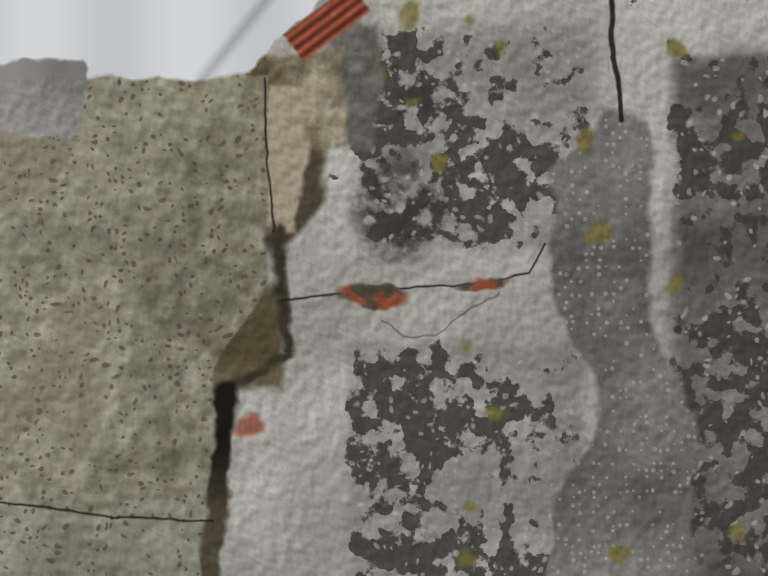
This texture is drawn by a Shadertoy shader. Its source:

```glsl
// A weathered wall: a pitted beige block on the left, a ragged open joint,
// and lichen-stained grey plaster on the right with cracks and brick.
// Noise-warped distance shapes are painted from back to front.

const vec3 SKY = vec3(.79, .80, .81);
const vec3 BLOCK = vec3(.535, .515, .45);
const vec3 PLASTER = vec3(.61, .605, .58);
const vec3 STAINED = vec3(.525, .52, .505);
const vec3 CEMENT = vec3(.395, .39, .38);
const vec3 OLD_WALL = vec3(.38, .37, .35);
const vec3 LICHEN = vec3(.235, .23, .215);
const vec3 MORTAR = vec3(.45, .42, .345);
const vec3 TONGUE = vec3(.59, .55, .475);
const vec3 RECESS = vec3(.29, .26, .21);
const vec3 SHADOW = vec3(.11, .10, .085);
const vec3 BRICK = vec3(.52, .27, .20);
const vec3 MOSS = vec3(.43, .39, .20);
const float ROUGHNESS = .045;
const float GRAIN = .3;

// Crack segments: start and end
const vec4 CRACKS[8] = vec4[](
    vec4(.455, .86, .472, .6), vec4(.486, .478, .6, .49),
    vec4(.6, .49, .92, .522), vec4(.92, .522, .946, .575),
    vec4(0, .13, .2, .1), vec4(.2, .1, .37, .097),
    vec4(1.062, 1.02, 1.062, .9), vec4(1.062, .9, 1.082, .79));

float hash(vec2 p) {
    vec3 q = fract(p.xyx * vec3(.1031, .103, .0973));
    q += dot(q, q.yzx + 33.33);
    return fract((q.x + q.y) * q.z);
}

float noise(vec2 p) {
    vec2 i = floor(p), f = fract(p);
    f *= f * (3. - 2. * f);
    return mix(mix(hash(i), hash(i + vec2(1, 0)), f.x),
               mix(hash(i + vec2(0, 1)), hash(i + 1.), f.x), f.y);
}

float fbm(vec2 p) {
    float sum = 0., amp = .533;
    for (int i = 0; i < 4; i++) {
        sum += amp * noise(p);
        p = mat2(1.6, 1.2, -1.2, 1.6) * p + 17.3;
        amp *= .5;
    }
    return sum;
}

float fill(float d, float soft) { return 1. - smoothstep(-soft, soft, d); }

// Filled box from corner to corner
float box(vec2 p, float x0, float y0, float x1, float y1, float soft) {
    vec2 d = max(vec2(x0, y0) - p, p - vec2(x1, y1));
    return fill(max(d.x, d.y), soft);
}

float oval(vec2 p, float x, float y, float rx, float ry) {
    return (length((p - vec2(x, y)) / vec2(rx, ry)) - 1.) * ry;
}

float seg(vec2 p, vec4 s) {
    vec2 d = s.zw - s.xy;
    p -= s.xy;
    return length(p - d * clamp(dot(p, d) / dot(d, d), 0., 1.));
}

// Round flecks, one jittered candidate in each cell
float flecks(vec2 p, float freq, float share) {
    p *= freq;
    vec2 i = floor(p), c = .3 + .4 * vec2(hash(i + 3.1), hash(i + 71.7));
    float r = .15 + .2 * hash(i + 19.);
    return step(hash(i + 41.), share) * fill(length(p - i - c) - r, .14);
}

void mainImage(out vec4 fragColor, in vec2 fragCoord) {
    vec2 p = fragCoord / iResolution.y;
    vec2 w = p + ROUGHNESS * (vec2(fbm(p * 14.), fbm(p * 14. + 50.)) - .5);
    float broad = fbm(p * 7. + 5.) - .5;
    float blot = fbm(p * 42.) - .5;
    float grain = fbm(p * 75.) - fbm(p * 75. + vec2(-.4, .6));

    // Plaster with stained panels
    float panels = max(box(w, .62, .56, 1.03, .96, .02), box(w, .6, -.1, 1.01, .405, .015));
    float strip = box(w, 1.17, -.1, 1.5, .91, .02);
    vec3 col = mix(PLASTER, STAINED, panels) + .22 * broad;
    col = mix(col, OLD_WALL + .3 * broad, strip);

    // Lichen clumps, denser to the left, and two solid stains
    float dense = panels * (1.07 - .25 * smoothstep(.65, .95, p.x));
    dense = max(dense, .92 * strip);
    float growth = blot + .7 * broad - mix(.42, -.01, dense);
    col = mix(col, LICHEN, .88 * smoothstep(-.03, .09, growth));
    float solid = max(fill(oval(w, .69, .64, .075, .085), .04), fill(oval(w, .73, .83, .04, .035), .02));
    col = mix(col, LICHEN, solid * smoothstep(-.22, .1, blot));
    col = mix(col, PLASTER, .65 * flecks(w, 65., .16) * max(panels, strip));

    // Smooth cement repair and moss spots
    float left = .955 + .085 * exp(-pow(abs(p.y - .3) / .13, 2.)) + .09 * smoothstep(.68, .8, p.y);
    float right = 1.2 - .07 * smoothstep(.25, .5, p.y);
    float repair = box(w, left, -.1, right, .8, .008);
    col = mix(col, CEMENT + .18 * broad + .12 * blot, .93 * repair);
    col = mix(col, PLASTER, .6 * repair * flecks(p, 85., .25));
    col = mix(col, MOSS, .75 * flecks(w + 3., 19., .07) * step(.64, p.x));

    // Pale band along the break, with a loose chip
    col = mix(col, PLASTER + .18 * broad, .75 * box(w, .49, .43, .93, .53, .02));
    float chip = min(seg(w, vec4(.66, .44, .75, .415)), seg(w, vec4(.75, .415, .86, .5)));
    col = mix(col, RECESS, .6 * fill(chip - .0015, .0025));

    // Broken mortar and pale tongue in the joint
    col = mix(col, OLD_WALL + .2 * blot, box(w, .58, .75, .655, .96, .01));
    col = mix(col, RECESS, box(w, .47, .58 + max(0., p.x - .5), .555, .76, .012));
    col = mix(col, MORTAR + .45 * broad + .3 * blot, box(w, .415, .75, .6, .91, .008));
    col = mix(col, TONGUE, box(w, .455, .6, .38 + .2 * p.y, .84, .006));
    col = mix(col, MORTAR - .05 + .3 * broad, box(w, .34, .32, .485, .5, .01));

    // Pitted block with a greyer course below
    vec3 stone = BLOCK + .32 * broad + .22 * blot;
    stone = mix(PLASTER - .08 + .2 * broad, stone, .5 + .5 * smoothstep(.09, .13, w.y));
    stone = mix(stone, RECESS, .65 * flecks(w, 75., .27));
    stone = mix(stone, MORTAR - .08, .5 * smoothstep(.05, .2, broad + .2 * blot));
    float edge = mix(.368, .463, smoothstep(.34, .52, p.y));
    col = mix(col, stone, box(mix(p, w, .25), -.3, -.1, edge, .867, .004));

    // Pale background with a slanted beam, and a grey slab
    float sky = fill(max(.867 - w.y, w.x + .447 - p.y), .005);
    float beam = fill(seg(p, vec4(.35, .86, .47, 1.01)) - .008, .012);
    col = mix(col, SKY + .035 * sin(p.x * 24.) - .16 * beam, sky);
    col = mix(col, STAINED - .03 + .2 * broad, box(w, -.2, .77, .145, .895, .004));

    // Ribbed brick and rubble
    vec2 b = mat2(.8, -.6, .6, .8) * (p - vec2(.565, .96));
    col = mix(col, BRICK * (.9 + .25 * sin(b.y * 380.)), box(b, -.07, -.03, .075, .027, .004));
    col = mix(col, BRICK, .75 * fill(oval(w, .43, .255, .026, .018), .006));

    // Open joint
    float joint = min(seg(w, vec4(.472, .61, .48, .48)), seg(w, vec4(.48, .48, .498, .39)));
    joint = min(joint, seg(w, vec4(.498, .38, .39, .33)));
    col = mix(col, RECESS * .75, fill(joint - .009, .007));
    float gap = min(seg(w, vec4(.385, .32, .383, .2)), seg(w, vec4(.383, .2, .365, -.02)));
    col = mix(col, mix(RECESS, SHADOW, smoothstep(.08, .24, p.y)), fill(gap - .017, .006));

    // Cracks, the last two wider
    float crack = 1.;
    for (int i = 0; i < 8; i++)
        crack = min(crack, seg(mix(p, w, .35), CRACKS[i]) - (i < 6 ? .0015 : .004));
    col = mix(col, SHADOW, .88 * fill(crack, .0025));

    // Hollows showing brick
    float hollow = min(oval(w, .652, .488, .06, .022), oval(w, .842, .516, .036, .009));
    vec3 inner = mix(RECESS, BRICK, smoothstep(-.12, .1, blot + .4 * broad));
    col = mix(col, inner, fill(hollow, .004));

    col *= 1. + GRAIN * grain * (1. - sky);
    fragColor = vec4(clamp(col, 0., 1.), 1);
}
```
